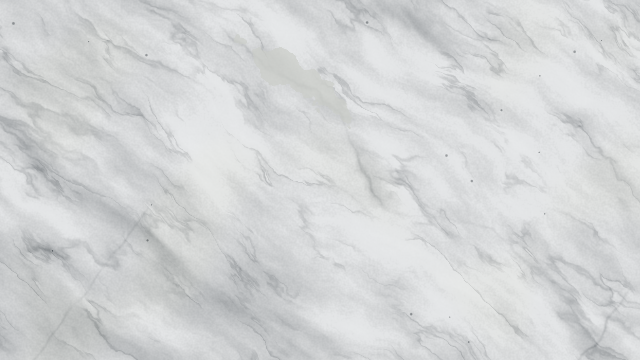
Write a Shadertoy shader that draws this texture.

```glsl
// Polished white marble slab with slanted grey veins, pale patches and fine cracks.

const vec2  GRAIN_DIR     = vec2(0.8, -0.6);   // direction the veins run in
const float BASE_TONE     = 0.872;
const vec3  COOL_TINT     = vec3(-0.002, 0.005, 0.010);
const vec3  PATCH_COLOR   = vec3(0.795, 0.805, 0.785);
const float CLOUD_DEPTH   = 0.14;
const float STREAK_DEPTH  = 0.17;
const float HAIR_DEPTH    = 0.075;
const float BAND_DEPTH    = 0.13;
const float CRACK_DEPTH   = 0.055;
const float SPECK_DEPTH   = 0.28;
const float CRYSTAL_DEPTH = 0.028;
const float CRYSTAL_SCALE = 170.0;

float hash(vec2 p) {
    vec3 h = fract(vec3(p.xyx) * 0.1031);
    h += dot(h, h.yzx + 33.33);
    return fract((h.x + h.y) * h.z);
}

float corner(vec2 cell, vec2 offset) {
    float angle = 6.2832 * hash(cell);
    return dot(vec2(cos(angle), sin(angle)), offset);
}

// Gradient noise, about -0.7 to 0.7
float noise(vec2 p) {
    vec2 i = floor(p), f = fract(p), e = vec2(1.0, 0.0);
    vec2 u = f * f * f * (f * (f * 6.0 - 15.0) + 10.0);
    return mix(mix(corner(i, f), corner(i + e.xy, f - e.xy), u.x),
               mix(corner(i + e.yx, f - e.yx), corner(i + e.xx, f - e.xx), u.x), u.y);
}

float fbm(vec2 p) {
    float sum = 0.0, amp = 0.55;
    for (int i = 0; i < 5; i++) {
        sum += amp * noise(p);
        p = p * 2.03 + vec2(17.3, 9.1);
        amp *= 0.52;
    }
    return sum;
}

float bell(float x, float width) { return exp(-x * x / (width * width)); }

// Vein profile: crisp on the upper side, fading out on the lower side
float vein(float d, float crisp, float soft) { return bell(d, d > 0.0 ? crisp : soft); }

// Thin broken lines along the grain, at three scales
float hairVeins(vec2 q) {
    float sum = 0.0;
    for (int i = 0; i < 3; i++) {
        float k = float(i);
        vec2 s = vec2(q.x, q.y + (k - 1.0) * 0.10 * q.x) * (1.0 + 0.5 * k) + 7.7 * k;
        float line = fbm(s * vec2(1.4, 5.5));
        float mask = smoothstep(-0.02, 0.32, noise(s * vec2(2.2, 4.5) + 31.0));
        sum += mask * (bell(line, 0.028) + 0.45 * vein(line, 0.03, 0.13));
    }
    return sum;
}

// Sparse dark mineral dots
float specks(vec2 p) {
    vec2 g = p * 11.0, cell = floor(g);
    vec2 center = 0.2 + 0.6 * vec2(hash(cell + 3.0), hash(cell + 8.0));
    float radius = mix(0.02, 0.05, hash(cell + 5.0));
    float dotMask = 1.0 - smoothstep(0.3 * radius, 1.3 * radius, length(fract(g) - center));
    return dotMask * step(0.93, hash(cell + 12.0));
}

void mainImage(out vec4 fragColor, in vec2 fragCoord) {
    vec2 p = fragCoord / iResolution.y;
    vec2 uv = fragCoord / iResolution.xy;

    // Frame along (x) and across (y) the grain, bent by slow and fine warps
    vec2 flow = vec2(dot(p, GRAIN_DIR), dot(p, vec2(-GRAIN_DIR.y, GRAIN_DIR.x)));
    float fine = fbm(p * 9.0 + 4.0);
    vec2 q = flow + vec2(0.0, 0.09 * noise(p * 2.1 + 5.0) + 0.035 * fine);

    // Broad light: greyer lower left, bright middle, dim rim
    float tone = BASE_TONE;
    tone -= 0.055 * (1.0 - smoothstep(0.25, 0.95, flow.y));
    tone -= 0.035 * smoothstep(0.35, 0.75, length(uv - vec2(0.55, 0.52)));

    // Clouds and streaks
    tone += CLOUD_DEPTH * fbm(q * vec2(1.8, 4.0) + 2.0);
    tone += STREAK_DEPTH * fbm(q * vec2(3.0, 13.0) + 20.0);
    tone += 0.05 * fbm(p * 6.0 + 40.0);
    tone -= HAIR_DEPTH * hairVeins(q);

    // Long dark band in the lower left
    float bandLine = flow.y - 0.52 - 0.04 * noise(flow * vec2(2.5, 1.0)) - 0.012 * fine;
    float bandSpan = smoothstep(-0.42, -0.1, flow.x) * (1.0 - smoothstep(0.45, 0.95, flow.x));
    float bandBreak = 0.75 + 0.9 * noise(q * vec2(5.0, 12.0));
    tone -= BAND_DEPTH * bandSpan * bandBreak * vein(bandLine, 0.014, 0.042);

    // Central vein with a sag where it is darkest
    float sag = bell(flow.x - 0.6, 0.17);
    float midLine = flow.y - 1.11 + 0.12 * sag - 0.05 * fine - 0.04 * noise(flow * 4.0);
    float midBreak = smoothstep(-0.25, 0.3, noise(q * vec2(5.0, 9.0) + 14.0));
    tone -= (0.04 + 0.06 * sag) * midBreak * vein(midLine, 0.055, 0.02);
    tone -= 0.055 * bell(midLine, 0.006) * (0.4 + midBreak);

    // Smudge along the top edge
    float topLine = flow.y - 1.43 - 0.04 * fine;
    tone -= 0.11 * bell(flow.x - 0.36, 0.2) * vein(topLine, 0.035, 0.02);

    // Cracks across the grain
    float wobble = 0.012 * noise(p * 13.0) + 0.008 * fine;
    float leftCrack = bell(flow.x - 0.076 + wobble, 0.004) * (1.0 - smoothstep(0.5, 0.66, flow.y));
    float rightCrack = bell(flow.x - 1.288 + 2.0 * wobble, 0.005) * smoothstep(0.9, 1.0, flow.y)
                     * (1.0 - smoothstep(1.13, 1.25, flow.y));
    tone -= CRACK_DEPTH * (leftCrack + 1.6 * rightCrack) * (0.75 + noise(p * 16.0));

    // Specks and crystalline sparkle
    tone -= SPECK_DEPTH * specks(p);
    tone += CRYSTAL_DEPTH * (noise(p * CRYSTAL_SCALE) + 0.6 * noise(p * CRYSTAL_SCALE * 0.5));
    tone = min(tone, 0.89 + 0.25 * (tone - 0.89));
    vec3 color = vec3(tone) + COOL_TINT * (1.0 + 5.0 * max(0.83 - tone, 0.0));

    // Warm grey patches beside the central vein
    float patchArea = bell(flow.x - 0.2, 0.2) * bell(midLine - 0.015, 0.05);
    float patchMask = smoothstep(0.50, 0.53, patchArea + 0.9 * fbm(p * 10.0 + 60.0));
    color = mix(color, PATCH_COLOR, 0.7 * patchMask);
    color.b -= 0.010 * smoothstep(0.05, 0.35, noise(p * 3.0 + 70.0));

    fragColor = vec4(clamp(color, 0.0, 1.0), 1.0);
}
```
